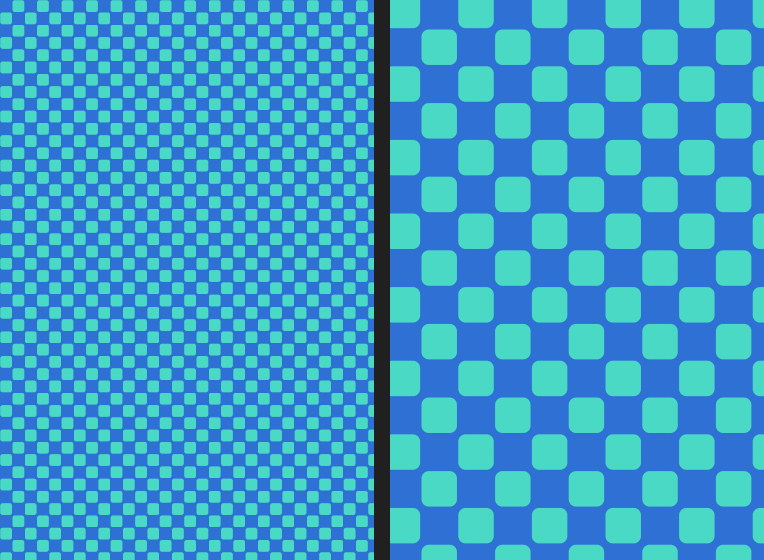
Left, the full canvas; right, a detail of the centre.
Reproduce this pattern procedurally as a Shadertoy shader.

```glsl
// Checkerboard of softly rounded teal tiles on a blue ground.

const float ROWS = 45.65;          // cells per canvas height
const float TILE_HALF = 0.482;     // half side of a tile, in cells
const float CORNER_RADIUS = 0.2;   // in cells
const vec3 BLUE = vec3(0.18, 0.44, 0.83);
const vec3 TEAL = vec3(0.29, 0.85, 0.77);

// Signed distance to a square with rounded corners
float roundedSquare(vec2 p, float halfSide, float radius) {
    vec2 q = abs(p) - halfSide + radius;
    return length(max(q, 0.0)) + min(max(q.x, q.y), 0.0) - radius;
}

// 1 on cells whose column and row sum is odd, else 0
float checker(vec2 cell) {
    return mod(cell.x + cell.y, 2.0);
}

// Linear edge coverage over one pixel
float coverage(float dist, float pixel) {
    return clamp(0.5 - dist / pixel, 0.0, 1.0);
}

void mainImage(out vec4 fragColor, in vec2 fragCoord) {
    // Cells counted from the upper left corner
    vec2 fromTop = vec2(fragCoord.x, iResolution.y - fragCoord.y);
    vec2 grid = fromTop / iResolution.y * ROWS;
    float pixel = ROWS / iResolution.y;

    // One tile in every second cell
    float dist = roundedSquare(fract(grid) - 0.5, TILE_HALF, CORNER_RADIUS);
    float tile = checker(floor(grid)) * coverage(dist, pixel);

    fragColor = vec4(mix(BLUE, TEAL, tile), 1.0);
}
```
